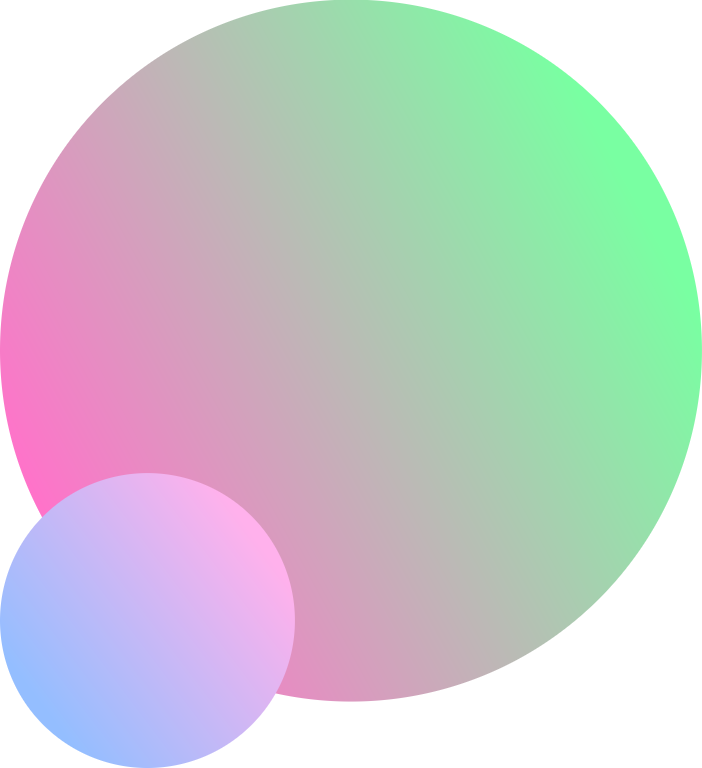
Reproduce this background procedurally as a WebGL 2 fragment shader.

```glsl
#version 300 es
precision highp float;
// Two overlapping discs on white, each filled with a tilted linear gradient.
// Discs are signed distances with smoothed edges; the gradients are
// projections onto a direction. One unit is the canvas height.

#define BIG_DISC vec3(0.457, 0.5435, 0.457)    // centre x, centre y, radius
#define SMALL_DISC vec3(0.192, 0.192, 0.192)
#define BIG_ANGLE 28.5                         // gradient tilt in degrees
#define SMALL_ANGLE 37.0
#define BIG_SPAN vec2(-0.99, 0.92)             // gradient ends, in radii
#define SMALL_SPAN vec2(-0.92, 0.92)
#define PINK vec3(1.0, 0.45, 0.79)
#define GREEN vec3(0.475, 1.0, 0.635)
#define SKY vec3(0.58, 0.745, 1.0)
#define ROSE vec3(1.0, 0.695, 0.925)

uniform vec2 u_resolution;
out vec4 fragColor;

// Linear gradient across a disc, clamped at both ends of the span
vec3 discGradient(vec2 p, vec3 disc, float degrees, vec2 span, vec3 from, vec3 to) {
    float angle = radians(degrees);
    vec2 direction = vec2(cos(angle), sin(angle));
    float along = dot(p - disc.xy, direction) / disc.z;
    return mix(from, to, clamp((along - span.x) / (span.y - span.x), 0.0, 1.0));
}

// Coverage of a disc, with an edge one pixel wide
float discMask(vec2 p, vec3 disc) {
    float distanceToEdge = length(p - disc.xy) - disc.z;
    return clamp(0.5 - distanceToEdge * u_resolution.y, 0.0, 1.0);
}

void main() {
    vec2 p = gl_FragCoord.xy / u_resolution.y;
    vec3 color = vec3(1.0);

    // Large disc, then the small one over it
    vec3 bigFill = discGradient(p, BIG_DISC, BIG_ANGLE, BIG_SPAN, PINK, GREEN);
    color = mix(color, bigFill, discMask(p, BIG_DISC));
    vec3 smallFill = discGradient(p, SMALL_DISC, SMALL_ANGLE, SMALL_SPAN, SKY, ROSE);
    color = mix(color, smallFill, discMask(p, SMALL_DISC));

    fragColor = vec4(color, 1.0);
}
```
